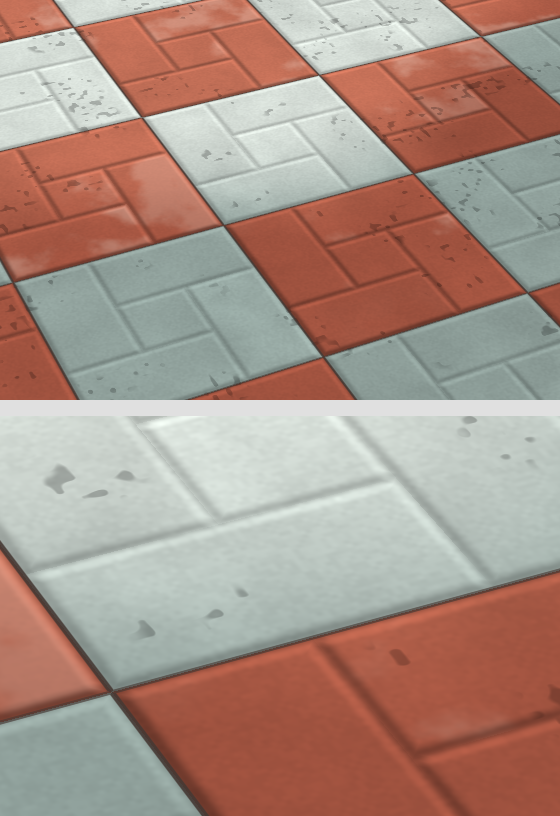
Top: the whole. Bottom: its middle third, enlarged.
This texture is drawn by a WebGL 1 fragment shader. Its source:

```glsl
precision highp float;
// Checkerboard of terracotta and pale grey paving tiles seen in perspective.
// A projective map gives tile coordinates; each tile holds a pinwheel of four
// bricks around a square, with bevelled grooves, chalky stains and soft sun.
uniform vec2 u_resolution;

const vec3 RED_SHADE  = vec3(0.62, 0.32, 0.245);
const vec3 RED_SUN    = vec3(0.77, 0.44, 0.345);
const vec3 PALE_SHADE = vec3(0.555, 0.62, 0.60);
const vec3 PALE_SUN   = vec3(0.82, 0.85, 0.825);
const vec3 CHALK      = vec3(0.88, 0.68, 0.61);
const vec3 SEAM       = vec3(0.27, 0.22, 0.20);
const float INNER = 0.16;    // half side of the centre square
const float GROOVE = 0.021;  // half width of a groove

float hash(vec2 p) {
  vec3 h = fract(vec3(p.xyx) * 0.1031);
  h += dot(h, h.yzx + 33.33);
  return fract((h.x + h.y) * h.z);
}

float noise(vec2 p) {
  vec2 i = floor(p), f = fract(p);
  f = f * f * (3.0 - 2.0 * f);
  return mix(mix(hash(i), hash(i + vec2(1.0, 0.0)), f.x),
             mix(hash(i + vec2(0.0, 1.0)), hash(i + 1.0), f.x), f.y);
}

float fbm(vec2 p) {
  float sum = 0.0, amp = 0.5;
  for (int i = 0; i < 5; i++) {
    sum += amp * noise(p);
    p = mat2(1.6, 1.2, -1.2, 1.6) * p + 7.3;
    amp *= 0.5;
  }
  return sum;
}

// Canvas point (0..1, y down) to tile units, inverting the ground projection
vec2 groundCoords(vec2 canvas) {
  vec3 p = vec3(canvas, 1.0);
  vec3 across = vec3(0.3434, -0.0969, 0.0473);
  vec3 down   = vec3(0.1100, 0.2190, -0.0900);
  vec3 corner = vec3(0.2539, 0.2938, 1.0);
  vec3 q = vec3(dot(cross(down, corner), p), dot(cross(corner, across), p),
                dot(cross(across, down), p));
  return q.xy / q.z;
}

float edgeDistance(vec2 q) {
  return 0.5 - max(abs(q.x), abs(q.y));
}

// x: distance to the nearest groove, y: brick number (0 is the centre)
vec2 pinwheel(vec2 q) {
  float dist = 1.0, brick = 0.0;
  for (int k = 0; k < 4; k++) {
    float along = q.y - clamp(q.y, -0.5, INNER);
    dist = min(dist, length(vec2(q.x + INNER, along)));
    brick += float(k + 1) * step(q.x, -INNER) * step(q.y, INNER);
    q = vec2(-q.y, q.x);
  }
  return vec2(dist, brick);
}

// Surface height: 0 in grooves and at tile edges, 1 on the brick faces
float height(vec2 uv, float soft) {
  vec2 q = fract(uv) - 0.5;
  float groove = smoothstep(0.0, GROOVE + soft, pinwheel(q).x);
  float rim = smoothstep(0.0, GROOVE * 1.3 + soft, edgeDistance(q));
  return min(mix(0.25, 1.0, groove), rim);
}

// Sunlight: strong at the top left, fading downwards and to the right
float sunlight(vec2 canvas) {
  float level = 1.0 - canvas.y - 0.5 * smoothstep(0.55, 1.0, canvas.x);
  return smoothstep(0.34, 0.74, level + 0.12 * (noise(canvas * 5.0) - 0.5));
}

void main() {
  vec2 px = 1.0 / u_resolution;
  vec2 canvas = gl_FragCoord.xy * px;
  canvas.y = 1.0 - canvas.y;
  vec2 uv = groundCoords(canvas);
  vec2 spread = abs(groundCoords(canvas + vec2(px.x, 0.0)) - uv)
              + abs(groundCoords(canvas + vec2(0.0, px.y)) - uv);
  float soft = 0.5 * max(spread.x, spread.y);

  vec2 cell = floor(uv), q = fract(uv) - 0.5;
  float pale = 1.0 - mod(cell.x + cell.y, 2.0);
  float brick = pinwheel(q).y;
  float seed = hash(cell + 20.0 + brick * 7.0);

  // Base colour, varied by tile, by brick and by cloudy mottling
  float sun = sunlight(canvas);
  vec3 color = mix(mix(RED_SHADE, RED_SUN, sun), mix(PALE_SHADE, PALE_SUN, sun), pale);
  float cloud = fbm(uv * 4.0 + seed * 30.0);
  color *= 1.0 + 0.05 * (hash(cell + 51.0) - 0.5) + 0.04 * (seed - 0.5);
  color *= 1.0 + 0.16 * (cloud - 0.48) + 0.05 * (noise(uv * 95.0) - 0.5);

  // Chalky bloom on some bricks, faint on the pale tiles
  float bloom = smoothstep(0.50, 0.68, fbm(uv * 3.2 + seed * 47.0 + 11.0));
  bloom *= smoothstep(0.25, 0.8, seed) * height(uv, soft);
  color = mix(color, mix(CHALK * mix(0.88, 1.0, sun), color * 1.07, pale), 0.6 * bloom);

  // Small dark scuffs
  float scuff = smoothstep(0.73, 0.86, noise(uv * 34.0 + 5.0))
              * smoothstep(0.58, 0.72, noise(uv * 4.5 + 60.0));
  color *= 1.0 - 0.22 * scuff;

  // Bevel lighting and shade inside the grooves
  vec2 toLight = vec2(0.009, -0.011);
  float relief = height(uv - toLight, soft) - height(uv + toLight, soft);
  color *= 1.0 + mix(0.24, 0.17, pale) * relief;
  color *= mix(mix(0.80, 0.90, pale), 1.0, height(uv, soft));

  // Dark open joints between tiles
  float joint = 1.0 - smoothstep(0.005 - soft, 0.005 + soft, edgeDistance(q));
  float depth = abs(q.x) > abs(q.y) ? 0.9 : 0.65;
  gl_FragColor = vec4(mix(color, SEAM, joint * depth), 1.0);
}
```
